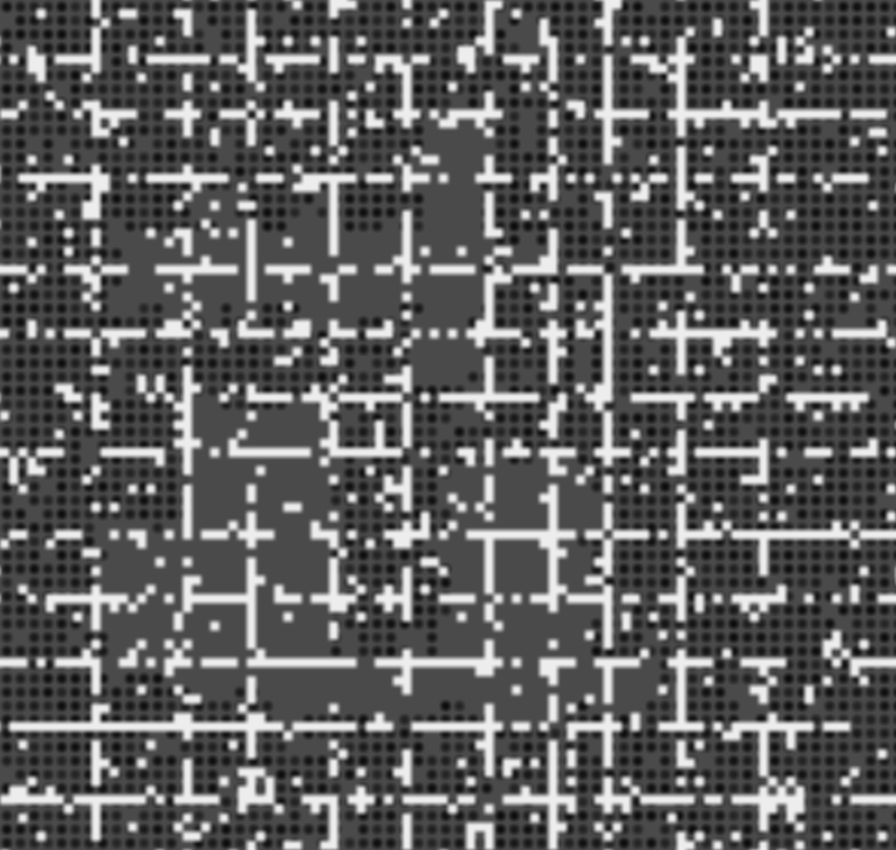
Write a WebGL 1 fragment shader that draws this pattern.

```glsl
precision highp float;
// Broken white street grid with stray specks over a grey field of dark dots.
uniform vec2 u_resolution;

float hash(vec2 p) {
  vec3 q = fract(p.xyx * vec3(0.1031, 0.1030, 0.0973));
  q += dot(q, q.yzx + 33.33);
  return fract((q.x + q.y) * q.z);
}

vec2 gradient(vec2 p) {
  float a = 6.2832 * hash(p + 17.0);
  return vec2(cos(a), sin(a));
}

float gradientNoise(vec2 p) {
  vec2 i = floor(p), f = fract(p);
  vec2 u = f * f * f * (f * (f * 6.0 - 15.0) + 10.0);
  vec2 e = vec2(1.0, 0.0);
  float low = mix(dot(gradient(i), f), dot(gradient(i + e), f - e), u.x);
  float high = mix(dot(gradient(i + e.yx), f - e.yx), dot(gradient(i + 1.0), f - 1.0), u.x);
  return mix(low, high, u.y);
}

// Distance in cells from x to the nearest of twelve line positions
float lineGap(float x, vec4 a, vec4 b, vec4 c) {
  vec4 d = min(min(abs(x - a), abs(x - b)), abs(x - c));
  return min(min(d.x, d.y), min(d.z, d.w));
}

float boxDistance(vec2 p, vec2 lo, vec2 hi) {
  vec2 d = max(lo - p, p - hi);
  return max(d.x, d.y);
}

// Negative inside the plain clearings, which have ragged edges
float clearing(vec2 p) {
  float d = boxDistance(p, vec2(45.5, 12.0), vec2(53.0, 41.0));
  d = min(d, boxDistance(p, vec2(13.0, 25.0), vec2(52.0, 34.0)));
  d = min(d, boxDistance(p, vec2(21.0, 44.0), vec2(36.5, 76.0)));
  d = min(d, boxDistance(p, vec2(12.0, 58.0), vec2(36.0, 74.0)));
  d = min(d, boxDistance(p, vec2(48.5, 50.0), vec2(65.0, 78.0)));
  d = min(d, boxDistance(p, vec2(30.0, 72.0), vec2(71.0, 78.5)));
  return d + 3.5 * gradientNoise(p * 0.21);
}

// 1 for a white cell: a dash of a line or a stray speck
float whiteCell(vec2 cell) {
  float colGap = lineGap(cell.x, vec4(10, 20, 27, 36), vec4(44, 53, 60, 66), vec4(74, 83, 83, 83));
  float rowGap = lineGap(cell.y, vec4(6, 12, 19, 29), vec4(36, 43, 49, 58), vec4(65, 72, 79, 87));
  float chance = hash(cell);
  float wear = 0.8 * (chance - 0.5);
  float column = gradientNoise(cell.yx * vec2(0.23, 1.37) + 0.4) + wear;
  float row = gradientNoise(cell * vec2(0.27, 1.61) + 9.3) + wear;
  float lines = max(step(colGap, 0.5) * step(-0.1, column), step(rowGap, 0.5) * step(-0.14, row));

  float density = min(colGap, rowGap) < 1.5 ? 0.1 : 0.055;
  density *= clearing(cell + 0.5) < 0.0 ? 0.55 : 1.0;
  density *= 1.0 + 1.4 * gradientNoise(cell * 0.13 + 5.2);
  return max(lines, step(hash(cell + 61.0), density));
}

// Darkness of the soft dots, spaced one and a half cells apart
float dots(vec2 p) {
  vec2 id = floor(p / 1.5);
  vec2 center = (id + 0.5) * 1.5;
  float present = step(0.0, clearing(center)) * step(0.05, hash(id + 131.0));
  present *= step(-0.42, gradientNoise(center * 0.17 + 3.7));
  float disc = 1.0 - smoothstep(0.1, 0.9, length(p - center));
  return present * disc * mix(0.14, 0.24, hash(id + 207.0));
}

void main() {
  // 98 by 93 cells, counted from the top left
  vec2 uv = gl_FragCoord.xy / u_resolution;
  vec2 p = vec2(uv.x, 1.0 - uv.y) * vec2(98.0, 93.0);

  // Soft blend between the four nearest cells
  vec2 cell = floor(p - 0.5);
  vec2 f = smoothstep(0.1, 0.9, fract(p - 0.5));
  vec2 e = vec2(1.0, 0.0);
  float upper = mix(whiteCell(cell), whiteCell(cell + e), f.x);
  float lower = mix(whiteCell(cell + e.yx), whiteCell(cell + 1.0), f.x);
  float white = mix(upper, lower, f.y);

  float shade = mix(0.29 - dots(p), 0.93, white);
  gl_FragColor = vec4(vec3(shade), 1.0);
}
```
